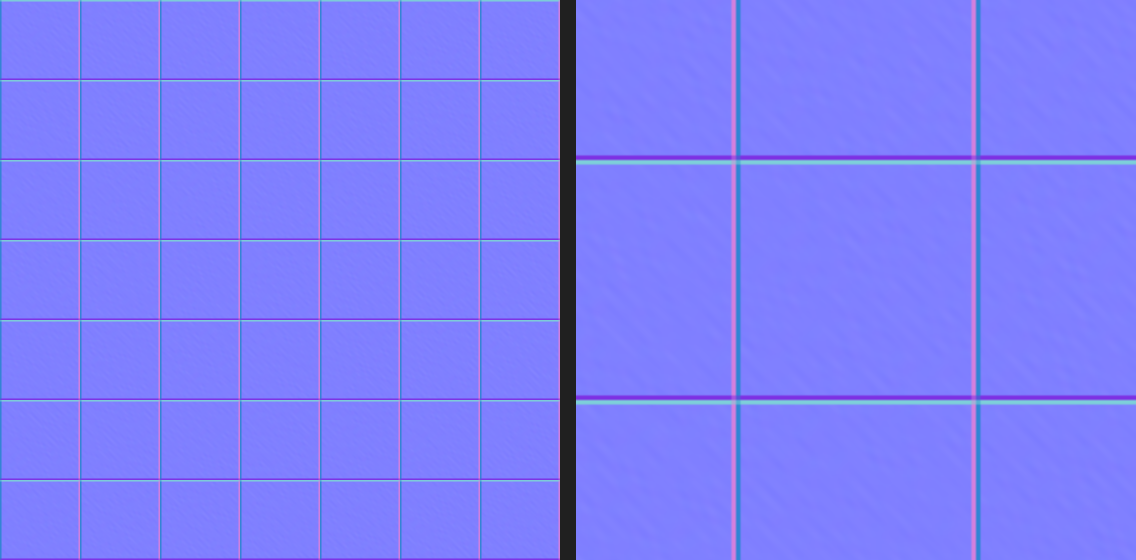
Left, the full canvas; right, a detail of the centre.
A WebGL 2 fragment shader for this texture map:

```glsl
#version 300 es
precision highp float;

#define TILES 7.0
#define BEVEL_WIDTH 0.0027
#define BEVEL_SOFTNESS 0.0009
#define GRAIN_FREQ vec2(110.0, 210.0)
#define GRAIN_STRENGTH 0.045

uniform vec2 u_resolution;
out vec4 fragColor;

const vec3 FLAT_NORMAL  = vec3(0.50, 0.50, 1.00);
const vec3 LEFT_BEVEL   = vec3(0.19, 0.52, 0.83);
const vec3 RIGHT_BEVEL  = vec3(0.83, 0.50, 0.87);
const vec3 TOP_BEVEL    = vec3(0.49, 0.81, 0.85);
const vec3 BOTTOM_BEVEL = vec3(0.49, 0.19, 0.89);

float hash(vec2 p) {
    vec3 q = fract(vec3(p.xyx) * 0.1031);
    q += dot(q, q.yzx + 33.33);
    return fract((q.x + q.y) * q.z);
}

float valueNoise(vec2 p) {
    vec2 cell = floor(p);
    vec2 f = fract(p);
    f = f * f * (3.0 - 2.0 * f);
    float low = mix(hash(cell), hash(cell + vec2(1.0, 0.0)), f.x);
    float high = mix(hash(cell + vec2(0.0, 1.0)), hash(cell + 1.0), f.x);
    return mix(low, high, f.y);
}

// Height of the fine grain, drawn out along the falling diagonal
float grainHeight(vec2 uv) {
    vec2 diagonal = vec2(uv.x - uv.y, uv.x + uv.y) * 0.7071 + 3.0;
    vec2 p = diagonal * GRAIN_FREQ;
    return 0.7 * valueNoise(p) + 0.3 * valueNoise(p * 0.43 + 17.0);
}

// Slope of the grain as an offset in red and green
vec2 grainSlope(vec2 uv) {
    float reach = 0.0022;
    float here = grainHeight(uv);
    float right = grainHeight(uv + vec2(reach, 0.0));
    float up = grainHeight(uv + vec2(0.0, reach));
    return vec2(here - right, here - up);
}

void main() {
    vec2 uv = gl_FragCoord.xy / u_resolution;
    vec2 soft = max(vec2(BEVEL_SOFTNESS), 0.6 / u_resolution);

    // Signed distance to the nearest joint on each axis
    vec2 local = fract(uv * TILES);
    vec2 joint = (local - step(0.5, local)) / TILES;
    vec2 bevel = 1.0 - smoothstep(BEVEL_WIDTH - soft, BEVEL_WIDTH + soft, abs(joint));
    vec2 side = smoothstep(-soft, soft, joint);

    // Opposite bevels meet at the centre of each joint
    vec3 vertical = mix(RIGHT_BEVEL, LEFT_BEVEL, side.x) - FLAT_NORMAL;
    vec3 horizontal = mix(TOP_BEVEL, BOTTOM_BEVEL, side.y) - FLAT_NORMAL;

    // Slopes weaken where two joints cross
    vec3 color = FLAT_NORMAL;
    color += vertical * bevel.x * (1.0 - 0.5 * bevel.y);
    color += horizontal * bevel.y * (1.0 - 0.4 * bevel.x);

    // Faint grain on the tile faces
    float face = (1.0 - bevel.x) * (1.0 - bevel.y);
    color.rg += GRAIN_STRENGTH * face * grainSlope(uv);

    fragColor = vec4(clamp(color, 0.0, 1.0), 1.0);
}
```
